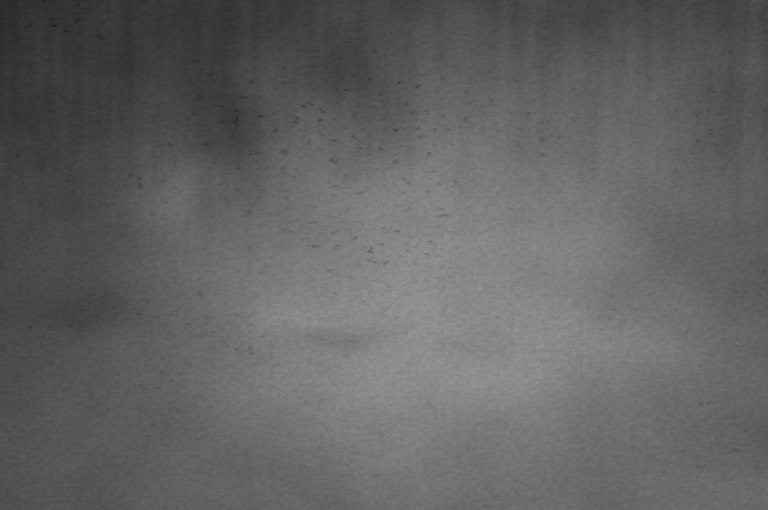
Give the GLSL for this background, as a WebGL 2 fragment shader.

```glsl
#version 300 es
precision highp float;
// A grey studio backdrop of worn plaster: a soft central light over uneven
// corner shades, broad stains, faint vertical streaks and a fibrous grain.
// All texture comes from gradient noise, stretched and layered by scale.

uniform vec2 u_resolution;
out vec4 fragColor;

vec2 gradientAt(vec2 cell) {
  vec3 q = fract(cell.xyx * vec3(0.1031, 0.1030, 0.0973));
  q += dot(q, q.yzx + 33.33);
  float angle = 6.2832 * fract((q.x + q.y) * q.z);
  return vec2(cos(angle), sin(angle));
}

float gradientNoise(vec2 p) {
  vec2 i = floor(p), f = fract(p);
  vec2 w = f * f * f * (f * (f * 6.0 - 15.0) + 10.0);
  vec2 e = vec2(1.0, 0.0);
  float low = mix(dot(gradientAt(i), f),
                  dot(gradientAt(i + e), f - e), w.x);
  float high = mix(dot(gradientAt(i + e.yx), f - e.yx),
                   dot(gradientAt(i + 1.0), f - 1.0), w.x);
  return mix(low, high, w.y);
}

float fbm(vec2 p) {
  float sum = 0.0, amplitude = 0.5;
  for (int i = 0; i < 5; i++) {
    sum += amplitude * gradientNoise(p);
    p = mat2(1.6, 1.2, -1.2, 1.6) * p + 17.3;
    amplitude *= 0.55;
  }
  return sum;
}

// Soft elliptical patch of light or shade
float patchAt(vec2 uv, vec2 center, vec2 radius) {
  vec2 d = (uv - center) / radius;
  return exp(-dot(d, d));
}

void main() {
  vec2 uv = gl_FragCoord.xy / u_resolution;
  vec2 p = gl_FragCoord.xy / u_resolution.y;

  // Corner shades and the central light
  float tone = mix(mix(0.31, 0.345, uv.x), mix(0.17, 0.27, uv.x), uv.y);
  tone += 0.27 * patchAt(uv, vec2(0.55, 0.44), vec2(0.36, 0.43));

  // Broad stains, with edges bent by noise
  vec2 bent = uv + 0.06 * vec2(fbm(p * 5.0), fbm(p * 5.0 + 40.0));
  tone -= 0.08 * patchAt(bent, vec2(0.30, 0.73), vec2(0.05, 0.13));
  tone -= 0.06 * patchAt(bent, vec2(0.45, 0.86), vec2(0.05, 0.06));
  tone -= 0.04 * patchAt(bent, vec2(0.49, 0.74), vec2(0.04, 0.09));
  tone -= 0.05 * patchAt(bent, vec2(0.12, 0.385), vec2(0.08, 0.05));
  tone -= 0.06 * patchAt(bent, vec2(0.436, 0.34), vec2(0.05, 0.025));
  tone -= 0.04 * patchAt(bent, vec2(0.60, 0.32), vec2(0.05, 0.03));
  tone += 0.06 * patchAt(bent, vec2(0.225, 0.63), vec2(0.045, 0.07));
  tone += 0.04 * patchAt(bent, vec2(0.39, 0.37), vec2(0.08, 0.05));
  tone += 0.04 * patchAt(bent, vec2(0.78, 0.33), vec2(0.12, 0.06));
  tone += 0.03 * patchAt(bent, vec2(0.48, 0.23), vec2(0.22, 0.06));
  tone += 0.05 * patchAt(bent, vec2(0.82, 0.77), vec2(0.11, 0.14));
  tone += 0.05 * patchAt(bent, vec2(0.95, 0.03), vec2(0.10, 0.08));

  // Cloudy mottling and vertical streaks that fade downward
  tone += 0.075 * fbm(p * vec2(4.0, 5.5) + 8.0);
  float streaks = gradientNoise(p * vec2(22.0, 2.5) + 5.0)
                + 0.6 * gradientNoise(p * vec2(55.0, 5.0));
  tone += 0.03 * streaks * smoothstep(0.3, 0.9, uv.y);

  // Pitted flecks gathered in worn areas
  float worn = smoothstep(-0.1, 0.3, fbm(p * 4.5 + 60.0));
  worn += patchAt(uv, vec2(0.45, 0.6), vec2(0.2, 0.35));
  float pits = smoothstep(0.12, 0.45, fbm(p * vec2(42.0, 65.0)));
  tone -= 0.075 * pits * worn;

  // Fibrous grain, strongest where the light falls
  float grain = gradientNoise(p * vec2(75.0, 130.0) + 3.0 * fbm(p * 12.0))
              + 0.8 * gradientNoise(p * vec2(140.0, 210.0) + 90.0);
  tone += grain * (0.012 + 0.05 * tone);

  fragColor = vec4(vec3(clamp(tone, 0.0, 1.0)), 1.0);
}
```
